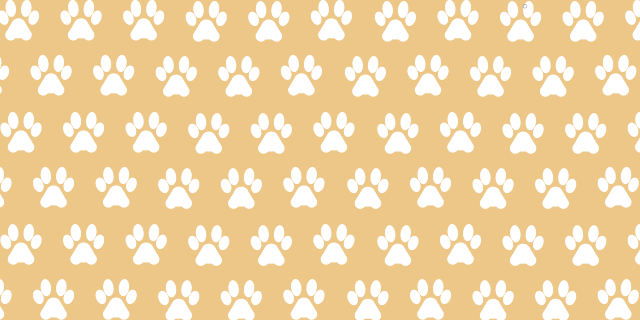
Give the GLSL for this pattern, as a WebGL 2 fragment shader.

```glsl
#version 300 es
precision highp float;
// White paw prints in staggered rows on a warm sand ground.
uniform vec2 u_resolution;
out vec4 fragColor;

// Approximate distance to an ellipse leaning by the given angle.
float toe(vec2 p, vec2 center, vec2 radii, float lean) {
  p -= center;
  float c = cos(lean), s = sin(lean);
  p = vec2(c * p.x - s * p.y, s * p.x + c * p.y);
  float k = length(p / radii);
  return k * (k - 1.0) / max(length(p / (radii * radii)), 1e-4);
}

float smoothMin(float a, float b, float k) {
  float h = max(k - abs(a - b), 0.0) / k;
  return min(a, b) - h * h * k * 0.25;
}

// Heel pad: a tapered capsule, mirrored, with a shallow notch below.
float pad(vec2 p) {
  vec2 top = vec2(0.0, -7.0), lobe = vec2(9.3, -18.0), axis = lobe - top;
  float h = clamp(dot(p - top, axis) / dot(axis, axis), 0.0, 1.0);
  float side = length(p - top - axis * h) - mix(9.0, 6.6, h);
  return smoothMin(side, length(p - vec2(0.0, -13.0)) - 9.0, 2.0);
}

float paw(vec2 p) {
  p.x = abs(p.x);
  float toes = min(toe(p, vec2(9.3, 13.9), vec2(6.2, 10.3), 0.12),
                   toe(p, vec2(18.3, 2.8), vec2(6.0, 8.9), 0.35));
  return min(toes, pad(p));
}

void main() {
  // The canvas is 384 units high; rows count downward from the top.
  float unitsPerPixel = 384.0 / u_resolution.y;
  vec2 p = gl_FragCoord.xy * unitsPerPixel;
  float soft = 0.6 * unitsPerPixel;

  // Staggered cells, with the upper two rows set slightly left.
  float row = floor((360.0 - p.y) / 67.25 + 0.5);
  float odd = mod(row, 2.0);
  float startX = 25.2 - 36.0 * odd - 3.0 * (1.0 - step(2.0, row));
  float column = floor((p.x - startX) / 75.1 + 0.5);

  // Small placement drift: a gap before column six and a repeating drop.
  float drop = max(step(3.0, mod(column, 5.0)), 1.0 - step(0.5, abs(column - 6.0)));
  vec2 center = vec2(startX + 75.1 * column + 1.7 * step(6.0, column),
                     360.0 - 67.25 * row + 1.2 * odd - 1.4 * drop);

  vec3 sand = vec3(0.93, 0.78, 0.53);
  float coverage = 1.0 - smoothstep(-soft, soft, paw(p - center));
  vec3 color = mix(sand, vec3(1.0), coverage);

  // One tiny grey ring on a toe in the top row.
  float ring = abs(length(p - vec2(630.0, 376.5)) - 2.2) - 0.4;
  color = mix(color, vec3(0.55, 0.58, 0.65), 0.8 * (1.0 - smoothstep(-soft, soft, ring)));

  fragColor = vec4(color, 1.0);
}
```
